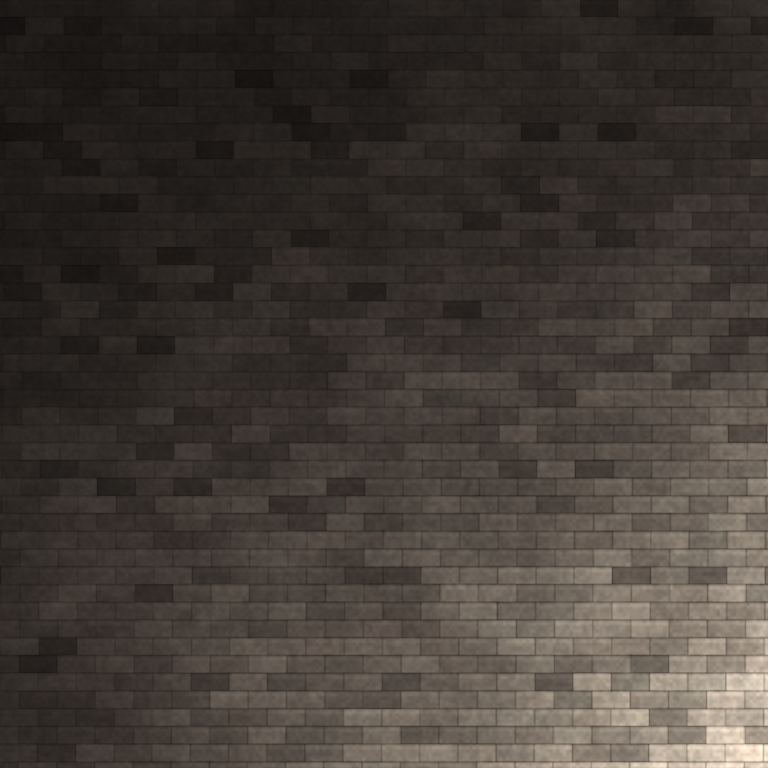
This texture is drawn by a Shadertoy shader. Its source:

```glsl
// Dim wall of small running-bond bricks, lit from the lower right corner.

const vec2 BRICKS = vec2(20.1, 43.3);          // repeats across and down
const vec2 BOND_SHIFT = vec2(-0.17, 0.05);     // phase of the joints
const float ROW_DRIFT = 0.0045;                // sideways creep per course
const float JOINT_HALF_WIDTH = 0.0007;         // canvas units
const float JOINT_BLUR = 0.0016;
const float BED_DEPTH = 0.27;                  // darkness of horizontal joints
const float HEAD_DEPTH = 0.22;                 // darkness of vertical joints
const float EDGE_LIGHT = 0.09;                 // lit upper rim of a brick
const float TONE_SPREAD = 0.26;
const float DARK_BRICK_SHARE = 0.14;
const float DARK_BRICK_TONE = 0.80;
const float BLOTCH = 0.42;
const float GRAIN = 0.13;
const float AMBIENT = 0.108;
const vec3 SHADE_TINT = vec3(1.13, 1.0, 0.91);
const vec3 LIGHT_TINT = vec3(1.08, 1.0, 0.90);

float hash(vec2 p) {
    vec3 q = fract(vec3(p.xyx) * 0.1031);
    q += dot(q, q.yzx + 33.33);
    return fract((q.x + q.y) * q.z);
}

float noise(vec2 p) {
    vec2 i = floor(p), f = fract(p);
    f = f * f * (3.0 - 2.0 * f);
    return mix(mix(hash(i), hash(i + vec2(1, 0)), f.x),
               mix(hash(i + vec2(0, 1)), hash(i + vec2(1, 1)), f.x), f.y);
}

float fbm(vec2 p) {
    float sum = 0.0, weight = 0.5;
    for (int i = 0; i < 4; i++) {
        sum += weight * noise(p);
        p = p * 2.03 + 17.3;
        weight *= 0.5;
    }
    return sum / 0.9375;
}

// Light falling on the wall, strongest at the lower right
float lighting(vec2 uv) {
    float down = 1.0 - uv.y;
    float light = AMBIENT + 0.05 * uv.x
                + pow(down, 1.7) * (0.085 + 0.40 * uv.x);
    float wobble = 0.16 * (fbm(uv * 5.0 + 4.0) - 0.5);
    float beam = smoothstep(0.0, 0.32, uv.x + 0.75 * down - 1.22 + wobble);
    light += 0.10 * beam * smoothstep(0.25, 0.7, down);
    vec2 shadow = (uv - vec2(0.24, 0.80)) / vec2(0.30, 0.22);
    vec2 stain = (uv - vec2(0.13, 0.07)) / vec2(0.15, 0.09);
    return light * (1.0 - 0.16 * exp(-dot(shadow, shadow)))
                 * (1.0 - 0.22 * exp(-dot(stain, stain)));
}

void mainImage(out vec4 fragColor, in vec2 fragCoord) {
    vec2 uv = fragCoord / iResolution.xy;

    // Courses counted from the top, every other one moved by half a brick
    vec2 grid = vec2(uv.x, 1.0 - uv.y) * BRICKS + BOND_SHIFT;
    float row = floor(grid.y);
    grid.x += 0.5 * mod(row, 2.0) + ROW_DRIFT * row;
    vec2 brick = floor(grid);
    vec2 cell = fract(grid);

    // Soft joints, measured in canvas units
    vec2 gap = min(cell, 1.0 - cell) / BRICKS;
    float blur = max(JOINT_BLUR, 1.0 / iResolution.y);
    vec2 joint = 1.0 - smoothstep(vec2(JOINT_HALF_WIDTH - blur * 0.5),
                                  vec2(JOINT_HALF_WIDTH + blur), gap);
    float light = lighting(uv);
    float contrast = mix(0.55, 1.0, smoothstep(0.12, 0.35, light));
    float wear = mix(0.6, 1.2, noise(uv * 45.0));
    float seams = (1.0 - BED_DEPTH * contrast * wear * joint.y)
                * (1.0 - HEAD_DEPTH * contrast * wear * joint.x);
    float rim = exp(-pow((cell.y - 0.21) / 0.11, 2.0));

    // Tone of each brick
    float tone = 1.0 + TONE_SPREAD * (hash(brick + 7.0) - 0.5);
    float pick = hash(brick + vec2(53.0, 19.0));
    tone *= mix(1.0, DARK_BRICK_TONE, step(pick, DARK_BRICK_SHARE));

    // Large stains and fine surface grain
    float blotch = 1.0 + BLOTCH * (fbm(uv * vec2(8.0, 10.0) + 21.0) - 0.5);
    float grain = 1.0 + GRAIN * (noise(uv * 230.0) + noise(uv * 110.0) - 1.0);

    float value = light * tone * blotch * grain * seams;
    value *= 1.0 + EDGE_LIGHT * contrast * rim;
    vec3 tint = mix(SHADE_TINT, LIGHT_TINT, smoothstep(0.1, 0.6, value));
    tint.r += 0.03 * (hash(brick + 91.0) - 0.5);
    fragColor = vec4(clamp(value * tint, 0.0, 1.0), 1.0);
}
```
